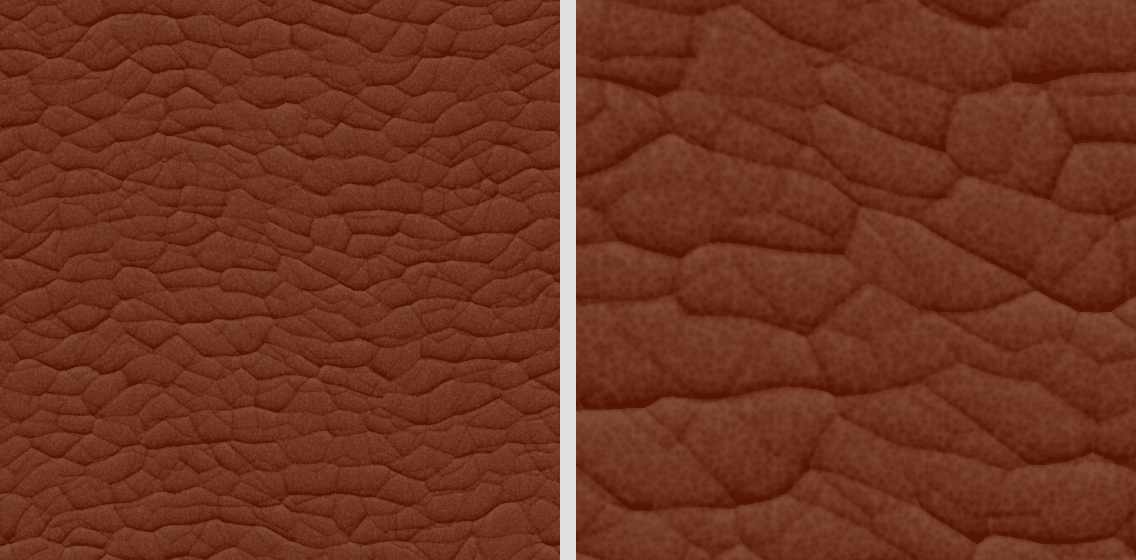
Left, the full canvas; right, a detail of the centre.
Write a Shadertoy shader that draws this texture.

```glsl
const vec3 SHADOW_BROWN = vec3(0.33, 0.085, 0.0);
const vec3 LIT_BROWN = vec3(0.50, 0.285, 0.195);

float hash1(vec2 p) {
    vec3 q = fract(p.xyx * 0.1031);
    q += dot(q, q.yzx + 33.33);
    return fract((q.x + q.y) * q.z);
}

vec2 hash2(vec2 p) {
    return vec2(hash1(p + 17.0), hash1(p + 61.0));
}

// Jittered centre of a cell in staggered rows
vec2 centre(vec2 cell) {
    float stagger = 0.5 * mod(cell.y, 2.0) - 0.25;
    return mix(vec2(0.5), hash2(cell), 0.88) + vec2(stagger, 0.0);
}

// Layered sines that bend the rows of folds
vec2 bend(vec2 p) {
    vec2 wide = sin(p.yx * vec2(9.0, 8.5) + vec2(0.7, 2.1));
    vec2 middle = sin(p.yx * vec2(27.0, 23.0) + p * 11.0 + vec2(4.0, 1.0));
    vec2 fine = sin(p.yx * vec2(83.0, 71.0) + p * 37.0);
    return p + 0.020 * wide + 0.007 * middle + 0.0020 * fine;
}

// Cellular folds: x is the tilt toward the light, y is the groove depth
vec2 creases(vec2 p, vec2 scale, float roundness, float width, float seed) {
    vec2 g = p * scale, cell = floor(g), f = g - cell;
    vec2 nearCell = vec2(0.0), nearest = vec2(9.0);
    for (int j = -1; j <= 1; j++)
    for (int i = -1; i <= 1; i++) {
        vec2 o = vec2(i, j);
        vec2 to = o + centre(cell + o + seed) - f;
        if (dot(to, to) < dot(nearest, nearest)) {
            nearest = to;
            nearCell = o;
        }
    }
    float tilt = 0.0, groove = 0.0, border = 1.0;
    for (int j = -2; j <= 2; j++)
    for (int i = -2; i <= 2; i++) {
        vec2 o = nearCell + vec2(i, j);
        vec2 to = o + centre(cell + o + seed) - f;
        vec2 across = to - nearest;
        if (dot(across, across) < 0.0001) continue;
        across = normalize(across);
        vec2 slope = across * scale;
        float d = dot(0.5 * (nearest + to), across) / length(slope);
        float facing = normalize(slope).y;
        float depth = mix(0.2, 1.0, hash1(2.0 * cell + nearCell + o + seed));
        depth *= mix(0.5, 1.0, abs(facing));
        tilt += depth * facing * exp(-d / roundness);
        groove = max(groove, depth * exp(-d * d / (width * width)));
        border = min(border, d);
    }
    // Fade the tilt at the border so both sides join softly
    return vec2(tilt * smoothstep(-0.0014, 0.0026, border), groove);
}

// Distance to the nearest scattered pore
float pores(vec2 p, float scale) {
    vec2 g = p * scale, cell = floor(g), f = g - cell;
    float d = 2.0;
    for (int j = -1; j <= 1; j++)
    for (int i = -1; i <= 1; i++) {
        vec2 o = vec2(i, j);
        d = min(d, length(o + hash2(cell + o) - f));
    }
    return d;
}

// Light from above: soft upper rims, stronger lower shadows
float relief(vec2 fold) {
    return 0.40 * max(fold.x, 0.0) + 0.52 * min(fold.x, 0.0) - 0.32 * fold.y;
}

void mainImage(out vec4 fragColor, in vec2 fragCoord) {
    vec2 p = fragCoord / iResolution.y;
    vec2 q = bend(p);

    // Broad folds with finer diagonal wrinkles between them
    vec2 folds = creases(q, vec2(13.0, 22.0), 0.0080, 0.0031, 0.0);
    vec2 wrinkles = creases(q + 0.37, vec2(17.0, 18.0), 0.0060, 0.0027, 120.0);
    float shade = 0.675 + relief(folds) + 0.60 * relief(wrinkles);

    // Uneven dye, then surface grain from coarse to fine
    shade += 0.025 * sin(p.x * 7.0 + 2.0 * sin(p.y * 5.0)) * sin(p.y * 9.0 + 1.0);
    shade += 0.14 * (pores(q, 85.0) - 0.5) + 0.28 * (pores(p, 170.0) - 0.5);
    shade += 0.28 * (pores(p + 3.1, 250.0) - 0.5);

    vec3 leather = mix(SHADOW_BROWN, LIT_BROWN, clamp(shade, 0.0, 1.0));
    fragColor = vec4(leather, 1.0);
}
```
